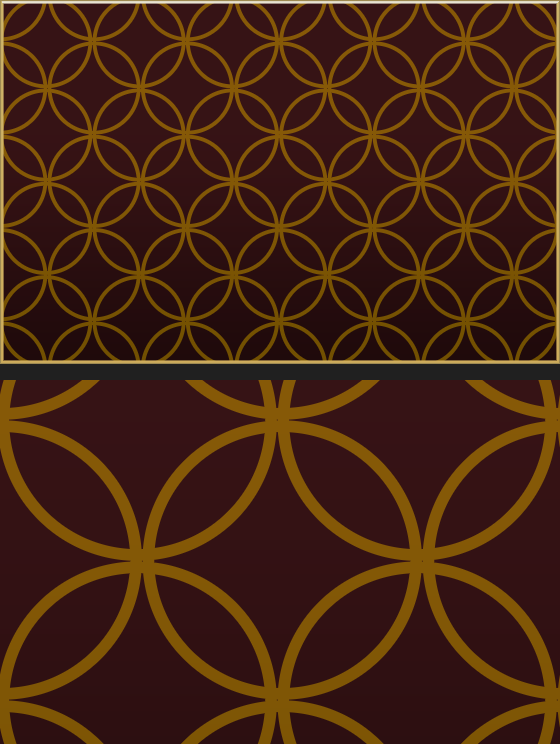
Top, the full canvas; bottom, a detail of the centre.
Give the GLSL for this pattern, as a WebGL 1 fragment shader.

```glsl
precision highp float;

// Interlaced gold rings on a dark maroon panel with a bevelled gilt frame.
uniform vec2 u_resolution;

// Coverage of a shape with signed distance d, smoothed over one pixel.
float coverage(float d, float pixel) {
  return clamp(0.5 - d / pixel, 0.0, 1.0);
}

// Square lattice of touching rings, one per unit cell, stroked inside the rim.
float ringLattice(vec2 p, vec2 center, float pixel) {
  vec2 cell = fract(p - center + 0.5) - 0.5;
  return coverage(abs(length(cell) - 0.478) - 0.021, pixel);
}

void main() {
  float pixel = 1.0 / u_resolution.x;
  vec2 size = vec2(1.0, u_resolution.y * pixel);
  vec2 uv = gl_FragCoord.xy * pixel;
  float height = uv.y / size.y;

  // Panel: even maroon above, darkening toward the bottom.
  float light = smoothstep(-0.12, 0.68, height);
  vec3 color = mix(vec3(0.115, 0.035, 0.04), vec3(0.212, 0.073, 0.082), light);

  // Two offset ring lattices, six cells across, measured from the top left.
  vec2 p = vec2(uv.x, size.y - uv.y) * 6.0;
  float rings = max(ringLattice(p, vec2(0.008, 0.943), 6.0 * pixel),
                    ringLattice(p, vec2(0.490, 0.447), 6.0 * pixel));
  vec3 gold = mix(vec3(0.44, 0.31, 0.0), vec3(0.525, 0.35, 0.028), light);
  color = mix(color, gold, rings);

  // Frame: pale highlight along the top, warm gilt on the other sides.
  vec2 edge = min(uv, size - uv);
  float inset = min(edge.x, edge.y);
  float top = step(size.y - uv.y, edge.x) * step(0.5, height);
  vec3 gilt = mix(vec3(0.81, 0.68, 0.36), vec3(0.81, 0.71, 0.42), height);
  vec3 frame = mix(gilt, vec3(0.91, 0.89, 0.82), top);
  frame = mix(frame, vec3(0.62, 0.54, 0.32), coverage(inset - 0.002, pixel));
  color = mix(color, frame, coverage(inset - 0.0064, pixel));

  gl_FragColor = vec4(color, 1.0);
}
```
